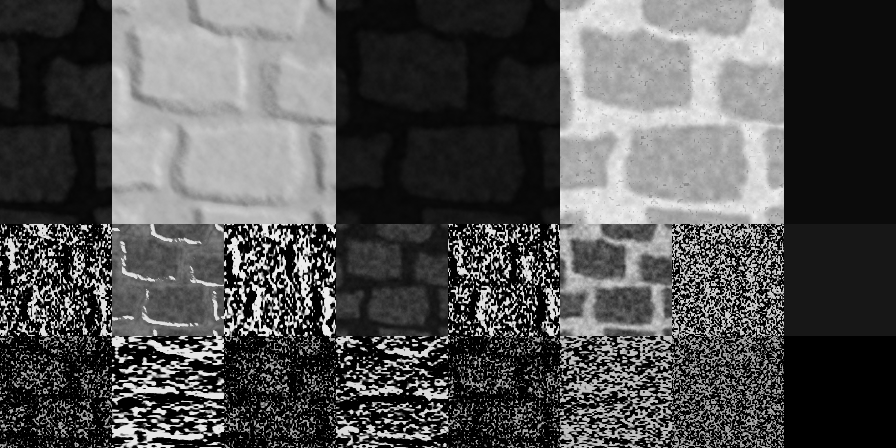
This texture map is drawn by a Shadertoy shader. Its source:

```glsl
float hash(vec2 p) {
    vec3 q = fract(p.xyx * 0.1031);
    q += dot(q, q.yzx + 33.33);
    return fract((q.x + q.y) * q.z);
}

float noise(vec2 p) {
    vec2 i = floor(p), f = fract(p);
    f = f * f * (3.0 - 2.0 * f);
    return mix(mix(hash(i), hash(i + vec2(1, 0)), f.x),
               mix(hash(i + vec2(0, 1)), hash(i + vec2(1, 1)), f.x), f.y);
}

float fbm(vec2 p) {
    float sum = 0.0, amp = 0.5;
    for (int i = 0; i < 4; i++) {
        sum += amp * noise(p);
        p = p * 2.03 + 17.0;
        amp *= 0.5;
    }
    return sum;
}

// Brick centre and half size, in one wrapping tile
const vec4 bricks[6] = vec4[6](
    vec4(0.615, 0.958, 0.240, 0.108), vec4(0.349, 0.682, 0.255, 0.161),
    vec4(0.875, 0.589, 0.177, 0.146), vec4(0.568, 0.276, 0.260, 0.163),
    vec4(0.080, 0.285, 0.160, 0.130), vec4(0.030, 1.010, 0.110, 0.065));

float brickDistance(vec2 p) {
    vec2 warped = p + 0.06 * (vec2(noise(p * 8.0), noise(p * 8.0 + 40.0)) - 0.5);
    float d = 1.0;
    for (int i = 0; i < 6; i++) {
        vec2 r = warped - bricks[i].xy;
        r -= round(r);
        r.y += 0.06 * r.x;
        vec2 q = abs(r) - bricks[i].zw + 0.05;
        d = min(d, length(max(q, 0.0)) + min(max(q.x, q.y), 0.0) - 0.05);
    }
    return d + 0.03 * (fbm(p * 22.0) - 0.5);
}

float height(vec2 p) {
    return smoothstep(0.03, -0.045, brickDistance(p)) + 0.25 * fbm(p * 16.0);
}

vec2 slope(vec2 p) {
    vec2 e = vec2(0.012, 0.0);
    return vec2(height(p + e.xy) - height(p - e.xy),
                height(p + e.yx) - height(p - e.yx));
}

// Soft black and white grain; bias raises the white share
float grain(vec2 p, vec2 freq, float bias) {
    return smoothstep(-0.12, 0.2, noise(p * freq) - 0.5 + bias);
}

// Large maps: dark stone, relief, dim stone, pale roughness
float largeMap(int id, vec2 p) {
    float d = brickDistance(p), brick = smoothstep(0.015, -0.03, d);
    float rough = fbm(p * 30.0), fine = noise(p * 110.0);
    float rim = exp(-abs(d) * 45.0);
    if (id == 0) return mix(0.045, 0.125, brick) * (0.55 + 0.9 * rough) - 0.025 * rim;
    if (id == 1) {
        vec2 s = slope(p);
        float tilt = s.x + 0.6 * s.y;
        return 0.70 - 0.34 * max(tilt, 0.0) - 0.14 * min(tilt, 0.0)
             + 0.04 * brick + 0.07 * (rough - 0.48) - 0.03 * p.x;
    }
    if (id == 2) return mix(0.04, 0.09, brick) * (0.6 + 0.8 * rough) - 0.012 * rim;
    float pits = smoothstep(0.75, 0.95, fine) * smoothstep(0.4, 0.6, rough);
    return mix(0.87, 0.67, brick) + 0.22 * (rough - 0.48) - 0.16 * pits - 0.06 * rim * brick;
}

// Middle row: grain with upright edges, outlines and small stone maps
float middleMap(int id, vec2 p) {
    float d = brickDistance(p), brick = smoothstep(0.02, -0.04, d);
    float rough = fbm(p * 26.0), halo = exp(-abs(d - 0.03) * 50.0);
    vec2 s = slope(p);
    if (id == 1) {
        float outline = smoothstep(0.32, 0.5, s.x + s.y) * smoothstep(0.04, 0.015, abs(d));
        return mix(mix(0.45, 0.32, brick) + 0.25 * (rough - 0.48) - 0.08 * halo, 0.88, outline);
    }
    if (id == 3) return mix(0.09, 0.22, brick) * (0.5 + rough);
    if (id == 5) return mix(0.70, 0.30, brick) + 0.4 * (rough - 0.48);
    if (id == 6) return 0.8 * grain(p, vec2(90, 80), 0.02 + 0.2 * s.x);
    if (id == 2) return 0.92 * grain(p, vec2(62, 36), 1.1 * s.x - 0.03);
    return 0.88 * grain(p + float(id), vec2(74, 50), 0.9 * s.x - 0.05 - 0.12 * halo);
}

// Bottom row: sparse grain and sideways streaks
float bottomMap(int id, vec2 p) {
    float brick = smoothstep(0.02, -0.03, brickDistance(p));
    vec2 s = slope(p);
    if (id == 1) return 0.9 * grain(p, vec2(24, 60), 1.1 * s.y - 0.03);
    if (id == 3) return 0.85 * grain(p, vec2(36, 64), 0.95 * s.y - 0.09);
    if (id == 5) return 0.75 * grain(p, vec2(44, 76), 0.03 + 0.35 * s.y);
    if (id == 6) return 0.65 * grain(p, vec2(90), -0.01);
    return 0.65 * grain(p + float(id), vec2(82, 74), mix(-0.28, -0.1, brick) + 0.15 * s.y);
}

void mainImage(out vec4 fragColor, in vec2 fragCoord) {
    vec2 cell = fragCoord / iResolution.xy * vec2(8, 4);
    float shade;
    if (cell.x >= 7.0) {
        // Flat column
        shade = cell.y > 2.0 ? 0.045 : cell.y > 1.0 ? 0.09 : 0.0;
    } else if (cell.y >= 2.0) {
        vec2 tile = (cell + vec2(1, -2)) * 0.5;
        shade = largeMap(int(tile.x), fract(tile));
    } else if (cell.y >= 1.0) {
        shade = middleMap(int(cell.x), fract(cell));
    } else {
        shade = bottomMap(int(cell.x), fract(cell));
    }
    fragColor = vec4(vec3(clamp(shade, 0.0, 1.0)), 1.0);
}
```
